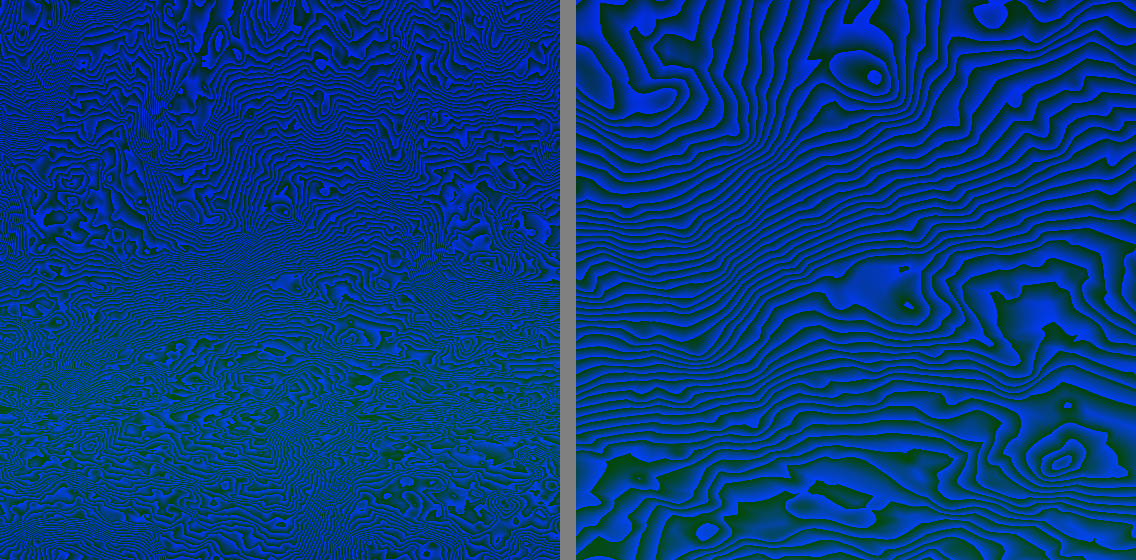
Left, the full canvas; right, a detail of the centre.
Write a WebGL 2 fragment shader that draws this texture.

```glsl
#version 300 es
precision highp float;
// Draws jagged blue contour bands of a rough terrain folded along a green horizon.

uniform vec2 u_resolution;
out vec4 fragColor;

const float HORIZON = 0.265;
const int OCTAVES = 5;

float hash(vec2 cell) {
  return fract(sin(dot(cell, vec2(127.1, 311.7))) * 43758.5453);
}

float valueNoise(vec2 p) {
  vec2 cell = floor(p);
  vec2 f = fract(p);
  vec2 blend = mix(f, f * f * (3.0 - 2.0 * f), 0.5);
  float low = mix(hash(cell), hash(cell + vec2(1.0, 0.0)), blend.x);
  float high = mix(hash(cell + vec2(0.0, 1.0)), hash(cell + vec2(1.0, 1.0)), blend.x);
  return mix(low, high, blend.y);
}

// Part smooth, part folded noise around zero, so that slopes meet in sharp creases
float creasedNoise(vec2 p) {
  float n = valueNoise(p);
  return mix(n, 1.0 - abs(2.0 * n - 1.0), 0.35) - 0.5;
}

float roughness(vec2 p, float amplitude, float gain) {
  float sum = 0.0;
  for (int i = 0; i < OCTAVES; i++) {
    sum += amplitude * creasedNoise(p);
    p = mat2(0.98, 0.2, -0.2, 0.98) * p * 2.03 + vec2(17.3, 9.1);
    amplitude *= gain;
  }
  return sum;
}

// Squeezes distances close to the horizon and stretches them far away
float squeeze(float d, float softness) {
  return d * inversesqrt(abs(d) + softness);
}

float softAbs(float x, float radius) {
  return sqrt(x * x + radius * radius);
}

// Terrain height, counted in colour bands
float terrain(vec2 p) {
  float d = p.y - HORIZON;
  float v = squeeze(d, 0.12);
  float offset = p.x - 0.5;
  float slope = -26.0 * softAbs(v, 0.05) - 58.0 * softAbs(d, 0.03);
  float ridge = 10.0 * exp(-18.0 * offset * offset);
  float relief = 23.0 + 24.0 * softAbs(offset, 0.05) + 12.0 * abs(d);
  return slope + ridge + roughness(vec2(p.x, v) * 3.6 + vec2(4.7, 2.4), relief, 0.48);
}

// Sawtooth whose falling edge is one smoothed step of the given width
float softSaw(float x, float width) {
  float t = fract(x);
  return min(t / (1.0 - width), (1.0 - t) / width);
}

vec3 bandColor(float level, float horizonGlow) {
  float green = 0.155 + 0.12 * horizonGlow + 0.025 * (1.0 - level);
  return vec3(0.01, green, 0.98 * level);
}

void main() {
  vec2 p = gl_FragCoord.xy / u_resolution;
  float height = terrain(p);
  float pixelStep = length(vec2(dFdx(height), dFdy(height)));
  float level = softSaw(height, clamp(0.35 * pixelStep, 0.001, 0.5));
  float d = p.y - HORIZON;
  fragColor = vec4(bandColor(level, exp(-12.0 * d * d)), 1.0);
}
```
